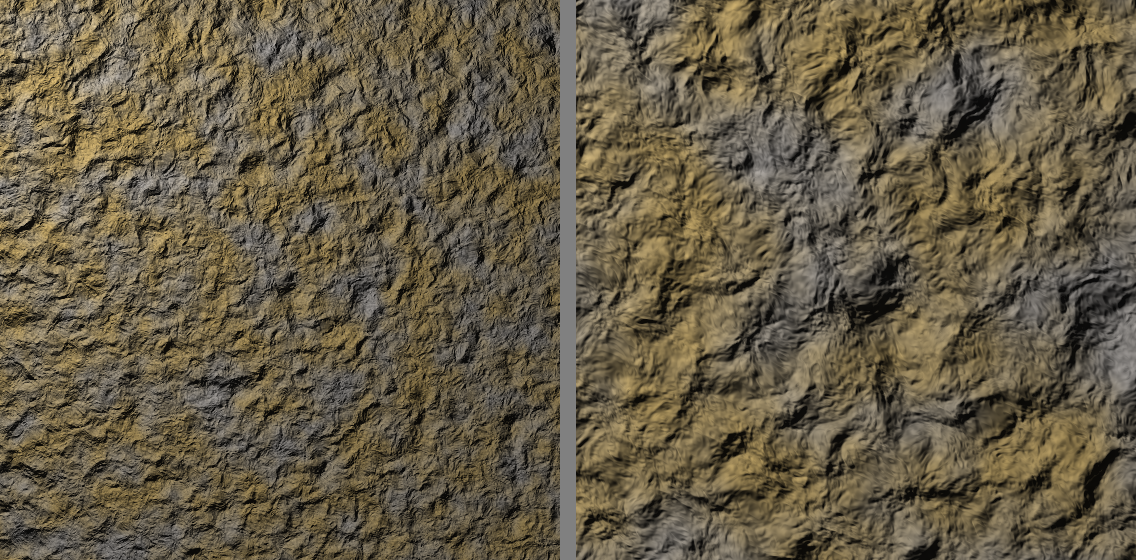
Left, the full canvas; right, a detail of the centre.
Give the GLSL for this texture, as a WebGL 1 fragment shader.

```glsl
precision highp float;
uniform vec2 u_resolution;

vec2 hash2(vec2 cell) {
  vec2 k = vec2(dot(cell, vec2(127.1, 311.7)), dot(cell, vec2(269.5, 183.3)));
  return fract(sin(k) * 43758.5453) * 2.0 - 1.0;
}

float gradientNoise(vec2 p) {
  vec2 i = floor(p);
  vec2 f = p - i;
  vec2 u = f * f * f * (f * (f * 6.0 - 15.0) + 10.0);
  vec2 e = vec2(1.0, 0.0);
  float bottom = mix(dot(hash2(i), f), dot(hash2(i + e), f - e), u.x);
  float top = mix(dot(hash2(i + e.yx), f - e.yx), dot(hash2(i + 1.0), f - 1.0), u.x);
  return mix(bottom, top, u.y);
}

// Creased relief: folded octaves, alternating ridges and furrows
float rockHeight(vec2 p) {
  p += 0.011 * vec2(gradientNoise(p * 31.0), gradientNoise(p * 31.0 + 41.0));
  mat2 turn = mat2(0.8, 0.6, -0.6, 0.8);
  float height = 0.0;
  float frequency = 18.0;
  float fold = -1.0;
  for (int octave = 0; octave < 5; octave++) {
    float n = gradientNoise(p * frequency + float(octave) * 17.3);
    float crease = fold * sqrt(n * n + 0.001);
    height += mix(n, crease, 0.75) * 0.5 / frequency;
    p = turn * p;
    frequency *= 2.03;
    fold = -fold;
  }
  return height;
}

void main() {
  vec2 p = gl_FragCoord.xy / u_resolution;

  // Surface normal from finite differences
  vec2 e = vec2(0.0011, 0.0);
  float h = rockHeight(p);
  vec2 slope = vec2(rockHeight(p + e) - h, rockHeight(p + e.yx) - h) / e.x;
  vec3 normal = normalize(vec3(-slope, 1.0));

  // Grazing lamp beyond the upper left corner, with softened highlights
  vec2 toLamp = vec2(-0.05, 0.95) - p;
  vec2 lampDirection = normalize(vec2(-0.2, 1.15) - p);
  float lit = max(dot(normal, normalize(vec3(lampDirection, 0.75))), 0.0);
  lit -= 0.2 * lit * lit;
  float glow = exp(-1.6 * dot(toLamp, toLamp));
  float falloff = 0.69 + 0.42 * glow;

  // Ochre and slate mineral stains
  float stain = gradientNoise(p * 11.0 + 5.2) + 0.5 * gradientNoise(p * 24.0 + 9.7)
              + 0.25 * gradientNoise(p * 53.0);
  vec3 slate = vec3(0.79, 0.77, 0.75);
  vec3 ochre = vec3(0.90, 0.77, 0.48);
  vec3 rock = mix(slate, ochre, smoothstep(-0.55, 0.52, stain + 0.1 * glow));

  // Fine mineral grain
  rock *= 1.0 + 0.3 * gradientNoise(p * 240.0);

  gl_FragColor = vec4(rock * (lit + 0.06) * falloff, 1.0);
}
```
